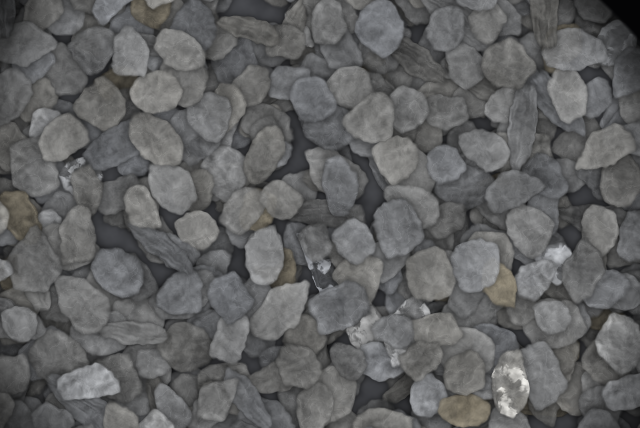
Write a WebGL 2 fragment shader that draws this texture.

```glsl
#version 300 es
precision highp float;
// A bed of translucent grey mineral grains under a soft lamp.
// Layers of jittered cells are painted back to front; each grain is a rounded
// random polygon with relief, a pale rim and a contact shadow.

#define CELL 0.118        // grain spacing, in canvas heights
#define LAYERS 6
#define DENSITY 0.66      // chance that a cell holds a grain
#define SIDES 7
#define ROUNDING 20.0     // higher gives sharper corners
#define TONE_LOW 0.375
#define TONE_HIGH 0.545
#define OPACITY 0.87
#define SHADOW 0.30
#define RELIEF 0.20
#define GLINT_SHARE 0.035
#define SLIVER_SHARE 0.09

uniform vec2 u_resolution;
out vec4 fragColor;

float hash(vec2 p) {
  return fract(sin(dot(p, vec2(127.1, 311.7))) * 43758.55);
}

mat2 rotation(float a) {
  return mat2(cos(a), sin(a), -sin(a), cos(a));
}

float noise(vec2 p) {
  vec2 i = floor(p), f = fract(p);
  f = f * f * (3.0 - 2.0 * f);
  return mix(mix(hash(i), hash(i + vec2(1, 0)), f.x),
             mix(hash(i + vec2(0, 1)), hash(i + vec2(1, 1)), f.x), f.y);
}

float fbm(vec2 p) {
  float sum = 0.0, amp = 0.5;
  for (int i = 0; i < 4; i++) {
    sum += amp * noise(p);
    p = rotation(0.6) * p * 2.03 + 7.3;
    amp *= 0.5;
  }
  return sum;
}

// Smooth maximum of randomly placed half planes
float grainShape(vec2 p, vec2 id, float radius) {
  float sum = 0.0;
  for (int i = 0; i < SIDES; i++) {
    float k = float(i);
    float a = (k + 0.7 * hash(id + k * 1.7)) * 6.2832 / float(SIDES);
    float reach = radius * (0.82 + 0.36 * hash(id - k * 2.3));
    sum += exp(ROUNDING * (dot(p, vec2(cos(a), sin(a))) - reach));
  }
  return log(sum) / ROUNDING;
}

vec3 grainColor(vec2 p, vec2 id, float d, bool sliver) {
  vec2 s = p * 4.5 + 40.0 * vec2(hash(id + 3.1), hash(id + 4.7));
  float body = fbm(s);
  float relief = body - fbm(s + vec2(0.25, -0.3));
  float tone = mix(TONE_LOW, TONE_HIGH, hash(id + 5.9));
  float frosted = step(0.91, hash(id + 6.3));
  tone += 0.07 * frosted;

  // Tilted body, mottling and fine surface grain
  float tilt = 6.2832 * hash(id + 7.7);
  tone += 0.10 * dot(p, vec2(cos(tilt), sin(tilt)));
  tone += RELIEF * relief * (1.0 + frosted) + 0.13 * (body - 0.47);
  tone += 0.035 * (noise(s * 7.0) - 0.5);
  // Curved fracture lines
  float crack = abs(noise(s * 0.8 + 1.5 * body) - 0.5);
  tone += 0.035 * (1.0 - smoothstep(0.0, 0.06, crack)) * step(0.4, hash(id + 8.2));
  // Pale line just inside a darker outline
  tone += 0.055 * exp(-pow((d + 0.065) * 26.0, 2.0)) * noise(s * 0.7 + 9.0);
  tone -= 0.06 * smoothstep(-0.06, 0.01, d);

  if (sliver) {
    tone = tone * 0.82 + 0.11 * (noise(vec2(p.x * 3.0, p.y * 24.0) + id) - 0.5);
  }
  // Mirror-like cleavage faces
  float shiny = step(1.0 - GLINT_SHARE, hash(id + 9.4));
  float facet = smoothstep(0.40, 0.52, fbm(s * 0.8 + 13.0) + 0.25 * relief);
  tone = mix(tone, 0.74 + 0.5 * relief + 0.22 * noise(s * 3.0), shiny * facet * 0.85);

  float warmth = hash(id + 10.6);
  vec3 tint = mix(vec3(0.975, 0.995, 1.03), vec3(1.015, 1.005, 0.975), warmth);
  tint = mix(tint, vec3(1.07, 1.01, 0.88), step(0.955, warmth));
  return tone * tint;
}

void main() {
  vec2 uv = gl_FragCoord.xy / u_resolution.y;
  float aspect = u_resolution.x / u_resolution.y;
  float blur = max(0.022, 1.2 / (CELL * u_resolution.y));
  vec3 color = vec3(0.27, 0.275, 0.29) + 0.08 * (fbm(uv * 25.0) - 0.5);

  for (int layer = 0; layer < LAYERS; layer++) {
    float l = float(layer);
    float depth = mix(0.82, 1.0, l / float(LAYERS - 1));
    vec2 q = rotation(l * 0.83 + 0.2) * uv / CELL + l * vec2(17.3, 9.1);
    vec2 warp = vec2(noise(q * 4.0), noise(q * 4.0 + 31.0)) - 0.5;
    warp += 0.4 * (vec2(noise(q * 11.0), noise(q * 11.0 + 57.0)) - 0.5);
    for (int n = 0; n < 9; n++) {
      vec2 id = floor(q) + vec2(n % 3 - 1, n / 3 - 1);
      vec2 key = id + l * 41.0;
      if (hash(key) > DENSITY) continue;
      vec2 center = id + 0.5 + 0.6 * (vec2(hash(key + 1.3), hash(key + 2.9)) - 0.5);
      vec2 p = q - center;
      if (dot(p, p) > 1.4) continue;
      bool sliver = hash(key + 11.2) < SLIVER_SHARE;
      float stretch = sliver ? 1.75 : 1.0 + 0.32 * hash(key + 12.8);
      p = rotation(6.2832 * hash(key + 13.5)) * (p + 0.09 * warp);
      float d = grainShape(p / vec2(stretch, 1.0 / stretch), key, mix(0.36, 0.54, hash(key + 14.1)));
      color *= 1.0 - SHADOW * exp(-max(d, 0.0) / 0.07);
      if (d < blur) {
        float cover = OPACITY * (1.0 - smoothstep(-blur, blur, d));
        // Undo the contact shadow beneath the grain so it stays translucent
        vec3 below = color / (1.0 - SHADOW);
        color = mix(color, mix(below, grainColor(p, key, d, sliver) * depth, OPACITY), cover / OPACITY);
      }
    }
  }

  // Uneven lamp, dark corners and the black rim of the dish
  color *= 0.95 + 0.12 * noise(uv * 2.2 + 5.0);
  float corner = length(uv - vec2(0.5 * aspect, 0.5));
  color *= 1.0 - 0.58 * smoothstep(0.68, 0.93, corner);
  float dish = length(uv - vec2(0.62, 0.15)) - 1.155;
  color *= 1.0 - 0.45 * smoothstep(-0.12, 0.0, dish);
  color = mix(color, vec3(0.015, 0.015, 0.02), smoothstep(-0.006, 0.006, dish));
  fragColor = vec4(clamp(color, 0.0, 1.0), 1.0);
}
```
